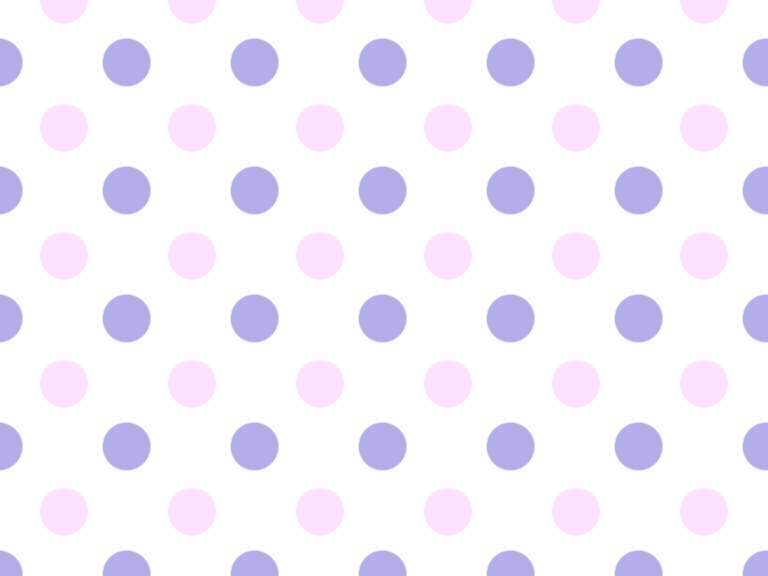
Reproduce this pattern procedurally as a Shadertoy shader.

```glsl
const float ROWS = 4.5;            // repeats over the canvas height
const float DOT_RADIUS = 0.187;    // in repeat units
const float EDGE_SOFTNESS = 0.009; // in repeat units

const vec3 WHITE = vec3(1.0);
const vec3 PINK = vec3(1.0, 0.885, 0.992);
const vec3 LAVENDER = vec3(0.702, 0.682, 0.906);

// Signed distance to the nearest dot of a unit square lattice
float dotLattice(vec2 p, vec2 center, float radius) {
    vec2 local = fract(p - center + 0.5) - 0.5;
    return length(local) - radius;
}

// Coverage of a shape with a smoothed edge
float coverage(float dist, float edge) {
    return 1.0 - smoothstep(-edge, edge, dist);
}

void mainImage(out vec4 fragColor, in vec2 fragCoord) {
    float pixel = ROWS / iResolution.y;
    vec2 p = fragCoord * pixel;
    float edge = max(EDGE_SOFTNESS, 0.75 * pixel);

    // Two interleaved lattices, the lavender one slightly off the corners
    float pinkDots = dotLattice(p, vec2(0.5, 0.502), DOT_RADIUS);
    float lavenderDots = dotLattice(p, vec2(-0.011, 0.012), DOT_RADIUS);

    vec3 color = mix(WHITE, PINK, coverage(pinkDots, edge));
    color = mix(color, LAVENDER, coverage(lavenderDots, edge));
    fragColor = vec4(color, 1.0);
}
```
